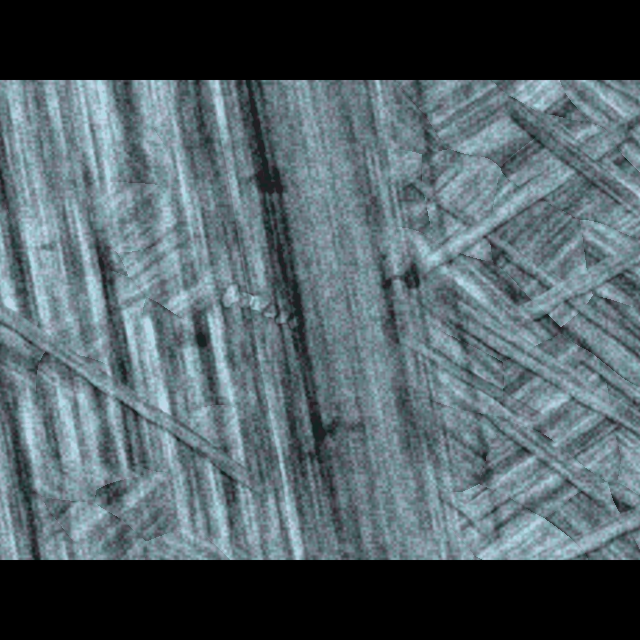
Reproduce this texture procedurally as a WebGL 2 fragment shader.

```glsl
#version 300 es
precision highp float;
// Scratched blue-grey metal under a microscope, framed by black bars above and below.
uniform vec2 u_resolution;
out vec4 fragColor;

float hash(vec2 p) {
  p = fract(p * vec2(123.34, 456.21));
  p += dot(p, p + 45.32);
  return fract(p.x * p.y);
}

float noise(vec2 p) {
  vec2 i = floor(p), f = fract(p);
  f = f * f * (3.0 - 2.0 * f);
  return mix(mix(hash(i), hash(i + vec2(1, 0)), f.x),
             mix(hash(i + vec2(0, 1)), hash(i + vec2(1, 1)), f.x), f.y);
}

// Cellular noise: x = gap to the next cell, y = random id of the cell
vec2 cells(vec2 p) {
  vec2 base = floor(p);
  float nearest = 9.0, second = 9.0, id = 0.0;
  for (int k = 0; k < 9; k++) {
    vec2 cell = base + vec2(k % 3 - 1, k / 3 - 1);
    float d = distance(p, cell + vec2(hash(cell), hash(cell + 17.3)));
    if (d < nearest) {
      second = nearest;
      nearest = d;
      id = hash(cell + 5.7);
    } else {
      second = min(second, d);
    }
  }
  return vec2(second - nearest, id);
}

// Coordinates along and across a direction
vec2 turn(vec2 p, float angle) {
  float c = cos(angle), s = sin(angle);
  return vec2(c * p.x + s * p.y, c * p.y - s * p.x);
}

// Layered brushing marks along a direction, centred on zero
float streaks(vec2 p, float angle) {
  vec2 q = turn(p, angle) + 7.0;
  return 0.50 * noise(q * vec2(1.8, 38.0)) + 0.36 * noise(q * vec2(4.0, 88.0))
       + 0.30 * noise(q * vec2(16.0, 170.0)) - 0.58;
}

// Lays one broad scratch with dark rims and inner streaks over the tone
float scratch(float tone, vec2 p, vec2 center, float angle, vec2 halfSize) {
  vec2 q = turn(p - center, angle);
  q.y += 0.006 * (noise(q * 25.0 + center * 90.0) - 0.5);
  float ends = 1.0 - smoothstep(0.75, 1.0, abs(q.x) / halfSize.x);
  float side = abs(q.y) - halfSize.y;
  float body = (1.0 - smoothstep(-0.003, 0.002, side)) * ends;
  float rim = exp(-pow((q.y + halfSize.y) / 0.004, 2.0)) * ends;
  float inner = 0.61 + 0.85 * streaks(p + center, angle);
  return mix(tone, inner, 0.8 * body) - 0.20 * rim;
}

void main() {
  vec2 p = gl_FragCoord.xy / u_resolution;
  float lane = p.x + 0.18 * p.y + 0.006 * (noise(p * 7.0) - 0.5);

  // Steep parallel grooves, calmer in the middle lane
  float calm = smoothstep(0.55, 0.57, lane) * (1.0 - smoothstep(0.67, 0.73, lane));
  float tone = 0.595 + mix(1.05, 0.5, calm) * streaks(p, -1.393) - 0.025 * calm;
  float deep = smoothstep(0.44, 0.47, lane) * (1.0 - smoothstep(0.55, 0.57, lane));
  tone -= deep * (0.05 + 0.15 * smoothstep(0.5, 0.75, noise(vec2(lane * 75.0, p.y * 1.5))));

  // Shards brushed in other directions, mostly on the right
  vec2 warped = p + 0.03 * vec2(noise(p * 14.0), noise(p * 14.0 + 31.0));
  vec2 shard = cells(turn(warped, -0.6) * vec2(5.0, 10.0));
  float shardAngle = shard.y < 0.55 ? -0.75 + 0.5 * shard.y : 0.2 + 0.6 * shard.y;
  float shardTone = 0.575 + 0.85 * streaks(p, shardAngle) + 0.09 * (shard.y - 0.5);
  shardTone -= 0.09 * (1.0 - smoothstep(0.0, 0.10, shard.x));
  float right = smoothstep(0.71, 0.80, lane);
  float patches = (1.0 - smoothstep(0.40, 0.46, lane)) * smoothstep(0.48, 0.72, noise(p * 9.0 + 3.0));
  tone = mix(tone, shardTone, max(right * 0.88, patches * 0.6));

  // Crossing scratches on the right
  float crossed = tone;
  for (int i = 0; i < 15; i++) {
    float n = float(i);
    vec2 center = vec2(0.66 + 0.38 * hash(vec2(n, 2.1)), 0.14 + 0.72 * fract(n * 0.618 + 0.2));
    float r = hash(vec2(n, 8.4));
    float angle = i % 3 == 0 ? 0.3 + 0.4 * r : -0.72 + 0.2 * r;
    vec2 size = vec2(0.10 + 0.16 * r, 0.006 + 0.014 * hash(vec2(n, 5.5)));
    crossed = scratch(crossed, p, center, angle, size);
  }
  tone = mix(tone, crossed, smoothstep(0.69, 0.76, lane));

  // Long scratch over the left side, and dark borders of the lanes
  tone = scratch(tone, p, vec2(0.20, 0.38), -0.59, vec2(0.29, 0.013));
  float wear = 0.5 + 0.5 * noise(p * vec2(5.0, 16.0));
  tone -= 0.24 * wear * exp(-pow((lane - 0.562) / 0.006, 2.0));
  tone -= 0.20 * wear * exp(-pow((lane - 0.808) / 0.007, 2.0));
  tone += 0.13 * wear * exp(-pow((lane - 0.745) / 0.004, 2.0));

  // Ragged dark pits
  for (int i = 0; i < 6; i++) {
    float n = float(i);
    vec2 center = vec2(0.08 + 0.11 * n, 0.18 + 0.63 * fract(n * 0.382 + 0.7));
    vec2 ragged = p - center + 0.05 * (vec2(noise(p * 45.0), noise(p * 45.0 + 9.0)) - 0.5);
    float size = 0.020 + 0.016 * hash(vec2(n, 3.3));
    tone -= 0.23 * (1.0 - smoothstep(0.3, 1.2, length(ragged * vec2(0.8, 1.2)) / size));
  }

  // Chain of pale flakes
  for (int i = 0; i < 6; i++) {
    float n = float(i), r = hash(vec2(n, 6.2));
    vec2 center = vec2(0.363 + 0.02 * n, 0.537 - 0.007 * n + 0.012 * (r - 0.5));
    float d = length(p - center + 0.012 * (noise(p * 90.0) - 0.5)) - 0.006 - 0.008 * r;
    tone += 0.17 * (1.0 - smoothstep(-0.003, 0.004, d)) - 0.08 * exp(-pow((d - 0.005) / 0.003, 2.0));
  }

  // Mottling, fine grain and faint colour speckle
  tone += 0.10 * (noise(p * 70.0) - 0.5) + 0.19 * (noise(p * 230.0) - 0.5);
  tone -= 0.07 * (1.0 - smoothstep(0.0, 0.10, p.x));
  vec3 color = clamp(tone, 0.14, 0.90) * vec3(0.80, 0.94, 1.0);
  color += (noise(p * 190.0 + 40.0) - 0.5) * vec3(0.12, -0.03, 0.02);

  float frame = 1.0 - smoothstep(0.374, 0.376, abs(p.y - 0.5));
  fragColor = vec4(color * frame, 1.0);
}
```
